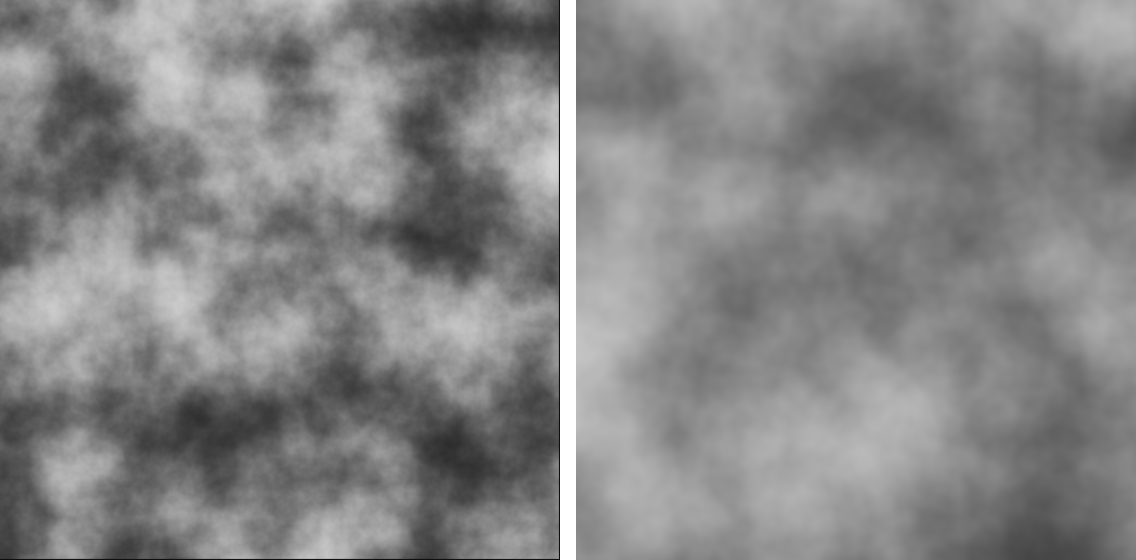
Left, the full canvas; right, a detail of the centre.
Give the GLSL for this texture, as a WebGL 2 fragment shader.

```glsl
#version 300 es
precision highp float;

uniform vec2 u_resolution;
out vec4 fragColor;

const float BASE_CELLS = 4.0;     // largest noise cells across the canvas
const int   OCTAVES = 6;
const float LACUNARITY = 2.0;
const float GAIN = 0.52;
const float MEAN_GREY = 0.505;
const float CONTRAST = 0.64;
const float GREY_REACH = 0.48;    // soft limit of the swing around the mean
const float RIM_WIDTH = 0.00195;  // dark rim on the right and bottom edges
const float RIM_GREY = 0.06;
const vec2  SEED_OFFSET = vec2(5.2, 23.6);
const float TAU = 6.28319;

// Integer hash of a lattice point to [0, 1)
float hash(vec2 cell) {
    uvec2 q = uvec2(ivec2(cell)) * uvec2(1597334673u, 3812015801u);
    uint h = q.x ^ q.y;
    h = (h ^ (h >> 16)) * 2146121005u;
    h = (h ^ (h >> 15)) * 2221713035u;
    h ^= h >> 16;
    return float(h >> 8) / 16777216.0;
}

// Contribution of one lattice corner: unit gradient dotted with the offset
float cornerSlope(vec2 cell, vec2 offset) {
    float angle = TAU * hash(cell);
    return dot(vec2(cos(angle), sin(angle)), offset);
}

// Gradient noise with quintic interpolation
float gradientNoise(vec2 p) {
    vec2 cell = floor(p);
    vec2 f = p - cell;
    vec2 blend = f * f * f * (f * (f * 6.0 - 15.0) + 10.0);
    vec2 e = vec2(1.0, 0.0);
    float low = mix(cornerSlope(cell, f),
                    cornerSlope(cell + e.xy, f - e.xy), blend.x);
    float high = mix(cornerSlope(cell + e.yx, f - e.yx),
                     cornerSlope(cell + e.xx, f - e.xx), blend.x);
    return mix(low, high, blend.y);
}

// Sum of octaves, each finer and fainter
float cloudNoise(vec2 p) {
    float amplitude = 1.0;
    float sum = 0.0;
    for (int i = 0; i < OCTAVES; i++) {
        sum += amplitude * gradientNoise(p);
        p = LACUNARITY * p + SEED_OFFSET;
        amplitude *= GAIN;
    }
    return sum;
}

// Antialiased coverage of the thin rim
float rimMask(vec2 uv, vec2 extent, float pixel) {
    float edgeDistance = min(extent.x - uv.x, uv.y);
    return clamp((RIM_WIDTH - edgeDistance) / pixel + 0.5, 0.0, 1.0);
}

void main() {
    float pixel = 1.0 / min(u_resolution.x, u_resolution.y);
    vec2 uv = gl_FragCoord.xy * pixel;

    // Clouds, with the extremes softly compressed
    float swing = CONTRAST * cloudNoise(uv * BASE_CELLS + SEED_OFFSET);
    float ratio = swing / GREY_REACH;
    float grey = MEAN_GREY + swing / sqrt(1.0 + ratio * ratio);

    grey = mix(grey, RIM_GREY, rimMask(uv, u_resolution * pixel, pixel));
    fragColor = vec4(vec3(grey), 1.0);
}
```
